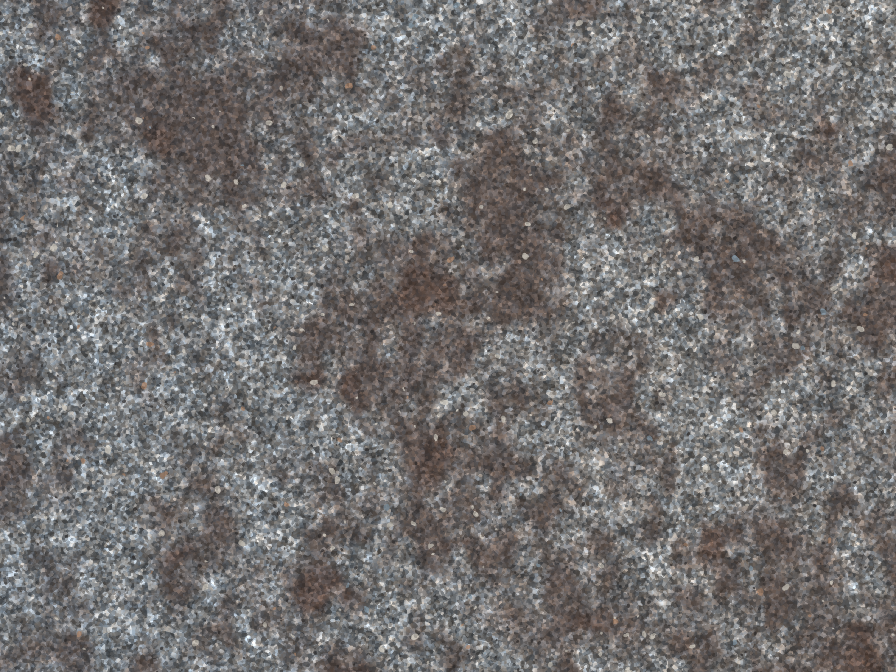
Write a Shadertoy shader that draws this texture.

```glsl
// Weathered concrete: brown, worn ground under a patchy blue-grey bloom.
// Soft cellular noise gives both the patches and the sandy grain;
// scattered round spots add rusty stains, small pebbles and dark pits.

const vec3 BROWN = vec3(0.357, 0.325, 0.316);
const vec3 RUST  = vec3(0.350, 0.292, 0.270);
const vec3 GREY  = vec3(0.482, 0.492, 0.499);
const vec3 CREAM = vec3(0.76, 0.74, 0.70);
const vec3 TAN   = vec3(0.62, 0.49, 0.40);
const vec3 SLATE = vec3(0.49, 0.56, 0.61);
const vec3 PIT   = vec3(0.17, 0.16, 0.16);

const float PATCH_SCALE   = 5.0;    // largest patches per canvas height
const float PATCH_STRETCH = 0.78;   // below 1 draws the patches out vertically
const float GRAIN_SCALE   = 150.0;  // sand grains per canvas height
const float STAIN_SCALE   = 7.0;
const float PEBBLE_SCALE  = 38.0;
const float PIT_SCALE     = 46.0;
const float GRAIN_ON_BROWN = 0.18;  // grain contrast, in log brightness
const float GRAIN_ON_GREY  = 0.28;
const float GRAIN_WARMTH   = 0.035; // hue spread between grains

vec3 hash3(vec2 p) {
    vec3 q = fract(p.xyx * vec3(0.1031, 0.1030, 0.0973));
    q += dot(q, q.yxz + 33.33);
    return fract((q.xxy + q.yzz) * q.zyx);
}

// Cellular noise: random values in -1..1 per cell, blended at the borders.
vec3 cells(vec2 p, float sharpness) {
    vec2 base = floor(p);
    vec3 sum = vec3(0.0);
    float total = 0.0;
    for (int j = -1; j <= 1; j++)
    for (int i = -1; i <= 1; i++) {
        vec2 id = base + vec2(i, j);
        vec2 d = id + hash3(id).xy - p;
        float w = exp(-sharpness * dot(d, d));
        sum += w * hash3(id + 71.0);
        total += w;
    }
    return 2.0 * sum / total - 1.0;
}

// Scattered ovals: x = coverage, y = random value of the covering spot.
vec2 spots(vec2 p, float share, float minR, float maxR, float blur) {
    vec2 base = floor(p);
    vec2 result = vec2(0.0);
    for (int j = -1; j <= 1; j++)
    for (int i = -1; i <= 1; i++) {
        vec2 id = base + vec2(i, j);
        vec3 place = hash3(id + 13.0);
        vec3 look = hash3(id + 137.0);
        if (place.z > share) continue;
        vec2 d = p - id - place.xy;
        float a = 6.2832 * look.x;
        d = mat2(cos(a), -sin(a), sin(a), cos(a)) * d;
        d.x *= 1.35;
        float r = mix(minR, maxR, look.y * look.y);
        float cover = 1.0 - smoothstep(r - blur, r + blur, length(d));
        if (cover > result.x) result = vec2(cover, look.z);
    }
    return result;
}

// Layered patches, each layer finer and turned against the last.
float patches(vec2 p) {
    mat2 turn = mat2(0.8, 0.6, -0.6, 0.8);
    vec2 q = p * PATCH_SCALE * vec2(1.0, PATCH_STRETCH);
    float sum = 0.0, weight = 0.32;
    for (int i = 0; i < 4; i++) {
        sum += weight * cells(q + 19.0 * float(i), 5.0).x;
        q = turn * q * 2.15;
        weight *= 0.95;
    }
    return sum;
}

void mainImage(out vec4 fragColor, in vec2 fragCoord) {
    vec2 p = fragCoord / iResolution.y;
    float pixel = 1.0 / iResolution.y;

    // Bloom over brown ground, broken by ragged stains
    float field = patches(p);
    vec2 ragged = p + 0.012 * cells(p * 32.0, 6.0).xy;
    vec2 stain = spots(ragged * STAIN_SCALE, 0.38, 0.14, 0.34, 0.12);
    float bloom = smoothstep(-0.40, 0.40, field + 0.07 - 0.32 * stain.x);
    vec3 ground = mix(BROWN, RUST, 0.75 * stain.x);
    vec3 col = mix(ground, GREY, bloom);

    // Slow drift from cool to warm
    float drift = sin(2.3 * p.x - 1.4 + 0.6 * sin(3.1 * p.y));
    col *= 1.0 + 0.016 * drift * vec3(1.0, 0.0, -1.0);

    // Sand grain at three sizes
    vec3 clumps = cells(p * GRAIN_SCALE * 0.4 + 5.0, 9.0);
    vec3 coarse = cells(p * GRAIN_SCALE, 16.0);
    vec3 fine = cells(p.yx * GRAIN_SCALE * 1.6 + 41.0, 16.0);
    float grain = 0.65 * clumps.x + 1.15 * coarse.x + 1.05 * fine.x;
    col *= exp(grain * mix(GRAIN_ON_BROWN, GRAIN_ON_GREY, bloom));
    col *= 1.0 + GRAIN_WARMTH * (coarse.y + fine.y) * vec3(1.0, 0.0, -1.0);

    // Dark pits and pale, tan or slate pebbles
    vec2 pit = spots(p * PIT_SCALE, 0.16, 0.07, 0.16, PIT_SCALE * pixel * 0.7);
    col = mix(col, PIT, 0.7 * pit.x);
    vec2 uneven = p + 0.0012 * coarse.yz;
    vec2 pebble = spots(uneven * PEBBLE_SCALE, 0.17, 0.07, 0.24,
                        PEBBLE_SCALE * pixel * 0.7);
    vec3 stone = mix(CREAM, TAN, step(0.68, pebble.y));
    stone = mix(stone, SLATE, step(0.86, pebble.y));
    col = mix(col, stone * (1.0 + 0.12 * fine.x), 0.8 * pebble.x);

    fragColor = vec4(clamp(col, 0.0, 1.0), 1.0);
}
```
